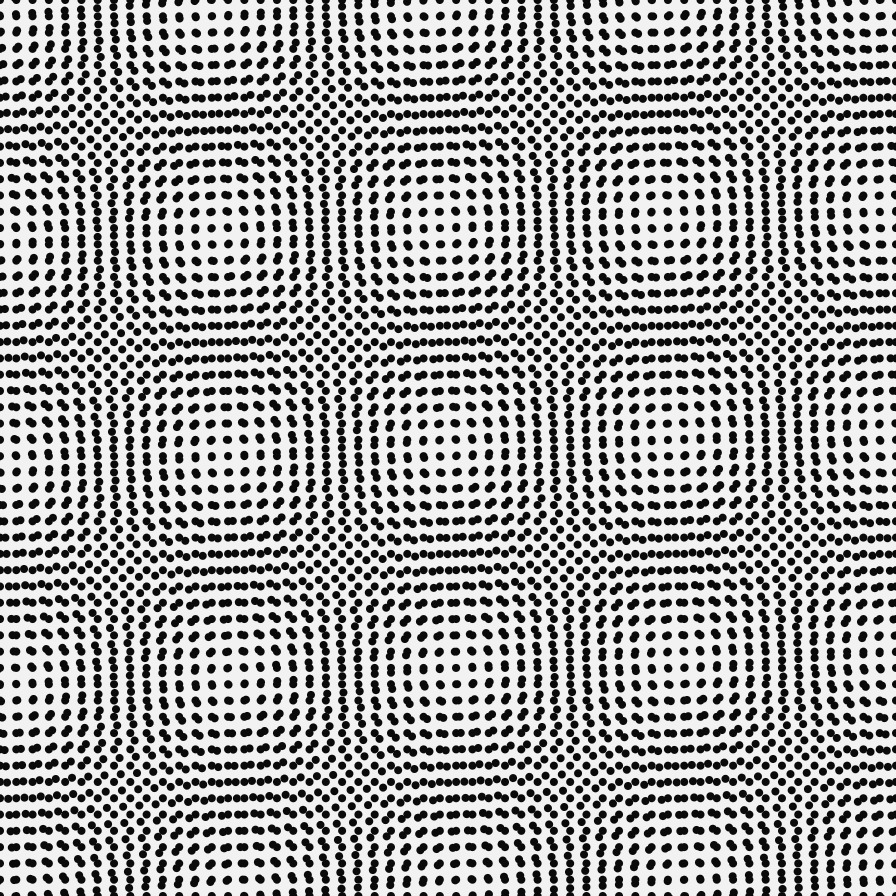
Write a WebGL 2 fragment shader that draws this pattern.

```glsl
#version 300 es
precision highp float;
// Moire of two identical square grids of black dots on off-white paper.
// One grid is upright and the other is turned a few degrees about the centre,
// so their beat forms about four by four rounded cells.

uniform vec2 u_resolution;
out vec4 fragColor;

const float DOTS_ACROSS = 55.0;      // grid cells per canvas width
const float DOT_RADIUS = 0.245;      // in grid cells
const float TURN_DEGREES = 4.2;      // sets the size of the moire cells
const vec2 GRID_CENTRE = vec2(0.5);  // pivot, on a corner between four dots
const vec3 PAPER = vec3(0.95);
const vec3 INK = vec3(0.04);

// Counter-clockwise turn of the grid, applied to the sampling point.
vec2 turnGrid(vec2 p, float angle) {
    float c = cos(angle), s = sin(angle);
    return mat2(c, -s, s, c) * p;
}

// Signed distance to the nearest dot of a unit grid.
float dotGrid(vec2 p) {
    return length(fract(p) - 0.5) - DOT_RADIUS;
}

void main() {
    float side = min(u_resolution.x, u_resolution.y);
    vec2 uv = (gl_FragCoord.xy - 0.5 * u_resolution) / side + 0.5;
    vec2 p = (uv - GRID_CENTRE) * DOTS_ACROSS;
    float pixel = DOTS_ACROSS / side;

    // Union of the upright and the turned grid
    float upright = dotGrid(p);
    float turned = dotGrid(turnGrid(p, radians(TURN_DEGREES)));
    float dist = min(upright, turned);

    // One pixel wide soft edge
    float coverage = clamp(0.5 - dist / pixel, 0.0, 1.0);
    fragColor = vec4(mix(PAPER, INK, coverage), 1.0);
}
```
